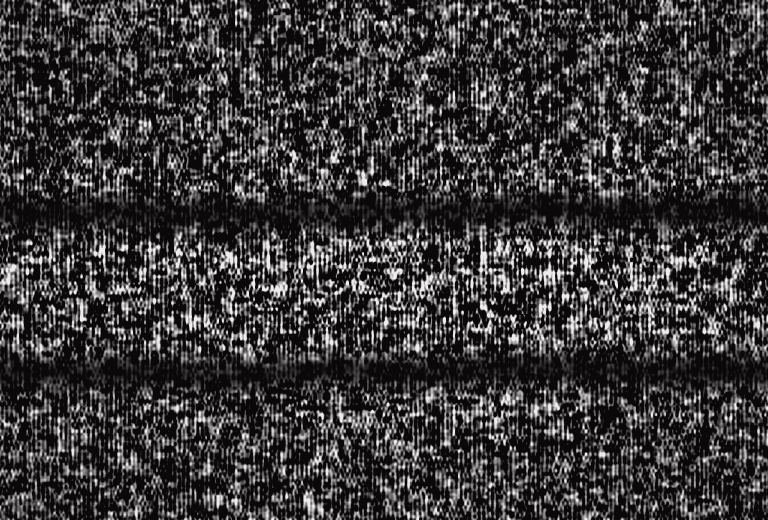
A WebGL 2 fragment shader for this texture:

```glsl
#version 300 es
precision highp float;
// Analogue screen static: monochrome grain, fine vertical stripes and two dark rolling bars.

uniform vec2 u_resolution;
out vec4 outColor;

// Cells per canvas height, across and down
const vec2 BLOB_CELLS = vec2(70.0, 88.0);
const vec2 DASH_CELLS = vec2(42.0, 135.0);
const vec2 STREAK_CELLS = vec2(205.0, 42.0);
const vec2 GRAIN_CELLS = vec2(172.0, 158.0);
const vec2 PATCH_CELLS = vec2(26.0, 34.0);
const vec2 MASK_CELLS = vec2(114.5, 94.0);

// Strength of each layer
const float BLOB_AMOUNT = 0.44;
const float DASH_AMOUNT = 0.20;
const float STREAK_AMOUNT = 0.37;
const float GRAIN_AMOUNT = 0.40;
const float MASK_AMOUNT = 0.13;

// Tone
const float BASE_LEVEL = 0.18;
const float CONTRAST = 1.95;
const float BLACK_LEVEL = 0.033;
const float WHITE_LEVEL = 0.93;
const vec3 TINT = vec3(0.007, -0.003, 0.001);

// Dark bars, as fractions of the height
const float UPPER_BAR = 0.592;
const float LOWER_BAR = 0.286;
const float BAR_WIDTH = 0.036;
const float BAR_DEPTH = 0.78;

const float TAU = 6.28318;

float hash(vec2 p) {
    vec3 q = fract(p.xyx * vec3(0.1031, 0.1030, 0.0973));
    q += dot(q, q.yzx + 33.33);
    return fract((q.x + q.y) * q.z);
}

// Value noise with steep cell borders, centred on zero
float cellNoise(vec2 p, float seed) {
    vec2 cell = floor(p) + seed;
    vec2 f = smoothstep(0.12, 0.88, fract(p));
    float low = mix(hash(cell), hash(cell + vec2(1.0, 0.0)), f.x);
    float high = mix(hash(cell + vec2(0.0, 1.0)), hash(cell + 1.0), f.x);
    return mix(low, high, f.y) - 0.5;
}

// Upright stripes that break into staggered dots in patches
float stripeMask(vec2 p) {
    vec2 wave = cos(TAU * p * MASK_CELLS * vec2(1.0, 0.5));
    float dots = smoothstep(0.0, 0.2, cellNoise(p * PATCH_CELLS, 311.0));
    return wave.x * mix(1.0, 1.4 * wave.y, dots);
}

float darkBar(float offset) {
    float d = offset / BAR_WIDTH;
    return exp(-d * d);
}

// Brightness over the screen: bars, central glow, uneven rows, dim sides
float screenLight(vec2 uv) {
    float sway = 0.004 * sin(uv.x * 7.0) + 0.002 * sin(uv.x * 23.0 + 1.0);
    float y = uv.y + sway;
    float bars = darkBar(y - UPPER_BAR) + darkBar(y - LOWER_BAR);
    float d = (y - 0.45) / 0.24;
    float glow = 0.86 + 0.36 * exp(-d * d);
    float rows = 1.0 + 0.04 * sin(y * 41.0) + 0.03 * sin(y * 97.0 + 2.0);
    float side = 2.0 * uv.x - 1.0;
    return glow * rows * (1.0 - BAR_DEPTH * bars) * (1.0 - 0.16 * side * side);
}

void main() {
    vec2 uv = gl_FragCoord.xy / u_resolution;
    vec2 p = gl_FragCoord.xy / u_resolution.y;

    // Layered grain
    float signal = BLOB_AMOUNT * cellNoise(p * BLOB_CELLS, 17.0);
    signal += DASH_AMOUNT * cellNoise(p * DASH_CELLS, 71.0);
    signal += STREAK_AMOUNT * cellNoise(p * STREAK_CELLS, 137.0);
    signal += GRAIN_AMOUNT * cellNoise(p * GRAIN_CELLS, 223.0);
    signal += MASK_AMOUNT * stripeMask(p);

    // Tone and tint
    float level = (BASE_LEVEL + CONTRAST * signal) * screenLight(uv);
    level = clamp(level, BLACK_LEVEL, WHITE_LEVEL);
    outColor = vec4(level + TINT, 1.0);
}
```
